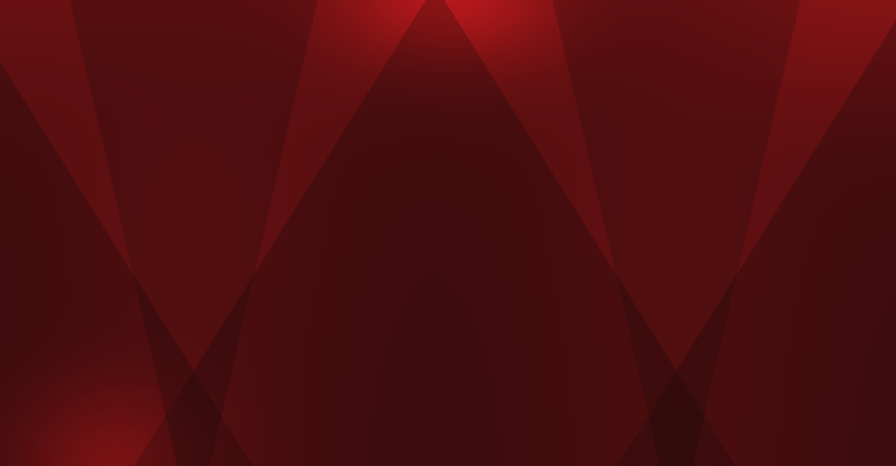
Write a Shadertoy shader that draws this background.

```glsl
#define ASPECT 1.93
#define BEAM_AXIS 0.417
#define BEAM_SPACING 1.040
#define OUTER_EDGE vec2(0.500, 0.628)
#define INNER_EDGE vec2(0.267, 0.232)
#define LIGHTEN 1.30
#define DARKEN 0.82
#define BASE_RED 0.236

// Coverage of the area within a half width (x) that narrows with depth by slope (y)
float wedge(float offset, float depth, vec2 edge) {
    float dist = (offset - edge.x + edge.y * depth) / length(vec2(1.0, edge.y));
    float soft = 0.75 / iResolution.y;
    return 1.0 - smoothstep(-soft, soft, dist);
}

// Elliptical gaussian light
float glow(vec2 p, vec2 center, vec2 radius) {
    vec2 q = (p - center) / radius;
    return exp(-dot(q, q));
}

// Deep red ramp driven by its red component
vec3 crimson(float red) {
    return vec3(red, 0.022 + 0.100 * red, 0.020 + 0.122 * red);
}

void mainImage(out vec4 fragColor, in vec2 fragCoord) {
    vec2 p = fragCoord / iResolution.xy * vec2(ASPECT, 1.0);
    float depth = 1.0 - p.y;

    // Mirrored distance to the nearest beam axis
    float halfStep = 0.5 * BEAM_SPACING;
    float offset = abs(mod(p.x - BEAM_AXIS + halfStep, BEAM_SPACING) - halfStep);

    // Ambient light: top falloff and a soft column along each axis
    float red = BASE_RED + 0.085 * exp(-depth / 0.28);
    red += 0.055 * exp(-pow(offset / 0.29, 2.0)) * smoothstep(0.0, 0.6, depth);

    // Glows at the top center, top right and bottom left
    red += 0.22 * glow(p, vec2(0.97, 1.0), vec2(0.23, 0.14));
    red += 0.08 * glow(p, vec2(1.88, 1.0), vec2(0.42, 0.25));
    red += 0.19 * glow(p, vec2(0.23, 0.0), vec2(0.20, 0.17));

    // Light outer wedge, dark inner wedge, dark wedge below the crossing
    red *= mix(1.0, LIGHTEN, wedge(offset, depth, OUTER_EDGE));
    red *= mix(1.0, DARKEN, wedge(offset, depth, INNER_EDGE));
    red *= mix(1.0, DARKEN, wedge(offset, depth, -OUTER_EDGE));

    fragColor = vec4(crimson(red), 1.0);
}
```
